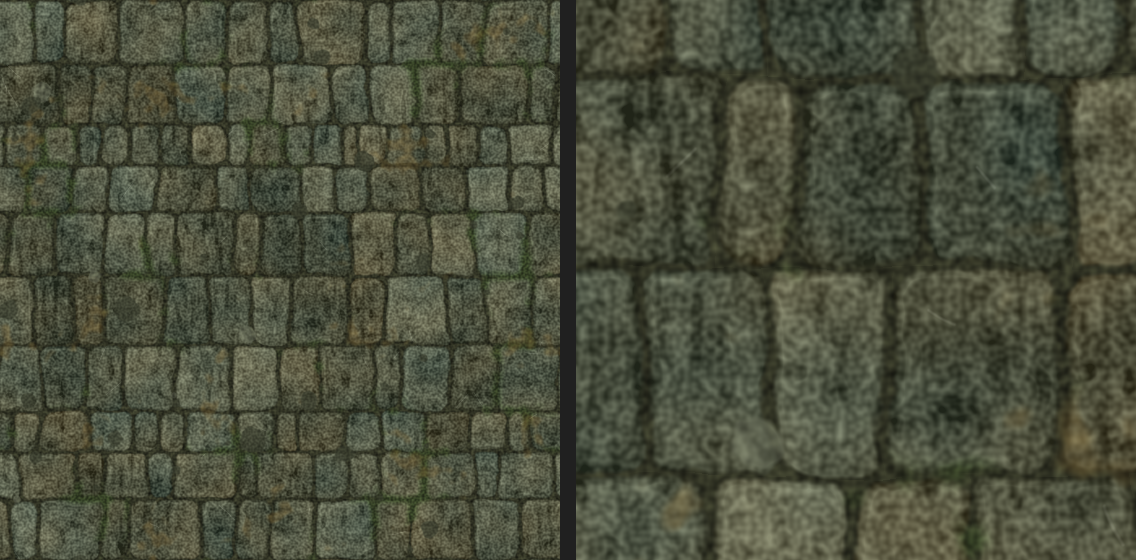
Left: the whole. Right: its middle third, enlarged.
Write a WebGL 2 fragment shader that draws this texture.

```glsl
#version 300 es
precision highp float;
// Weathered wall of olive-grey stone blocks in ten uneven courses, tiling at the borders.
// Each block is a rounded box between jittered, leaning joints, roughened by periodic
// gradient noise, then stained with streaks, moss, lichen discs and fine scratches.

uniform vec2 u_resolution;
out vec4 fragColor;

// Course boundaries from the bottom up, and the number of blocks in each course.
const float COURSE_EDGE[11] = float[](0.0, 0.109, 0.193, 0.266, 0.384, 0.508, 0.621, 0.704, 0.778, 0.886, 1.0);
const float BLOCK_COUNT[10] = float[](12.0, 14.0, 15.0, 12.0, 12.0, 13.0, 13.0, 19.0, 12.0, 12.0);

vec2 hash22(vec2 p) {
  vec3 q = fract(p.xyx * vec3(0.1031, 0.1030, 0.0973));
  q += dot(q, q.yzx + 33.33);
  return fract((q.xx + q.yz) * q.zy);
}

float cornerSlope(vec2 cell, vec2 offset, vec2 period) {
  float angle = 6.2832 * hash22(mod(cell, period) + period * 1.7 + 3.1).x;
  return dot(vec2(cos(angle), sin(angle)), offset);
}

// Gradient noise that repeats after one canvas; period is a whole number of cells.
float noise(vec2 uv, vec2 period) {
  vec2 cell = floor(uv * period), f = fract(uv * period);
  vec2 w = f * f * f * (f * (f * 6.0 - 15.0) + 10.0), e = vec2(1, 0);
  float low = mix(cornerSlope(cell, f, period), cornerSlope(cell + e, f - e, period), w.x);
  float high = mix(cornerSlope(cell + e.yx, f - e.yx, period), cornerSlope(cell + 1.0, f - 1.0, period), w.x);
  return mix(low, high, w.y);
}

float noise(vec2 uv, float period) { return noise(uv, vec2(period)); }

// Position of a vertical joint in block units; v runs from -0.5 to 0.5 up the course.
float joint(float index, float course, float count, float v) {
  vec2 h = hash22(vec2(mod(index, count) + 5.0, course * 7.0 + 11.0)) - 0.5;
  return index + 0.66 * h.x + 0.22 * h.y * v;
}

float segmentDistance(vec2 p, vec2 halfSpan) {
  return length(p - halfSpan * clamp(dot(p, halfSpan) / dot(halfSpan, halfSpan), -1.0, 1.0));
}

void main() {
  vec2 uv = gl_FragCoord.xy / u_resolution;

  // Noise layers shared by the shapes and the surface.
  float broad = noise(uv, 5.0), patches = noise(uv, 13.0);
  float lumps = noise(uv, 42.0), grit = noise(uv, 105.0), grain = noise(uv, 215.0);

  // Bend the joints a little, then find the course and the block.
  vec2 p = uv + vec2(0.007 * noise(uv, 17.0), 0.007 * noise(uv, 11.0)) + 0.0025 * vec2(lumps, -lumps);
  p.y = fract(p.y);
  int course = 0;
  for (int i = 1; i < 10; i++) if (p.y >= COURSE_EDGE[i]) course = i;
  float bottom = COURSE_EDGE[course], height = COURSE_EDGE[course + 1] - bottom;
  float count = BLOCK_COUNT[course], row = float(course);
  float v = (p.y - bottom) / height - 0.5;
  float x = p.x * count + 0.37 * row;
  float block = floor(x);
  if (x < joint(block, row, count, v)) block -= 1.0;
  else if (x >= joint(block + 1.0, row, count, v)) block += 1.0;
  float left = joint(block, row, count, v), right = joint(block + 1.0, row, count, v);
  vec2 id = vec2(mod(block, count) + 31.0, row * 5.0 + 47.0);
  vec2 tint = hash22(id), form = hash22(id + 71.0);

  // Rounded block outline with chipped edges; negative inside.
  vec2 local = vec2((x - 0.5 * (left + right)) / count, v * height);
  vec2 halfSize = 0.5 * vec2((right - left) / count, height) - vec2(0.0022 + 0.0018 * form.x, 0.0021);
  float radius = min(0.007 + 0.011 * form.y, halfSize.x);
  vec2 q = abs(local) - halfSize + radius;
  float d = length(max(q, 0.0)) + min(max(q.x, q.y), 0.0) - radius;
  d += 0.0035 * lumps + 0.0025 * grit;
  float stone = smoothstep(0.0022, -0.0022, d);

  // Stone tone: block shade, mottling, grain and a worn upper rim.
  float tone = 0.52 + 0.30 * (tint.x - 0.5) + 0.30 * broad + 0.28 * patches;
  tone += 0.36 * lumps + 0.42 * grit + 0.62 * grain;
  float rim = exp(-abs(d + 0.005) / 0.003);
  tone += rim * (0.10 + 0.12 * clamp((local.y - local.x) / 0.03, -1.0, 1.0));
  tone -= 0.26 * smoothstep(-0.006, 0.001, d);

  // Dark pits and rain streaks, gathered in weathered zones.
  float weathered = smoothstep(-0.15, 0.35, noise(uv, 7.0));
  tone -= 0.38 * weathered * smoothstep(0.02, 0.45, noise(uv, vec2(95, 17)) + 0.3 * grit);
  tone -= 0.36 * smoothstep(0.22, 0.45, noise(uv, vec2(58, 46)) + 0.25 * grit);
  vec3 color = mix(vec3(0.20, 0.21, 0.15), vec3(0.47, 0.49, 0.40), clamp(tone, -0.25, 1.25));
  color += vec3(0.018, 0.0, -0.012) * (2.0 * tint.y - 1.0 + 2.0 * patches);

  // Earthy mortar, darkest in the narrow crevices.
  vec3 mortar = vec3(0.205, 0.213, 0.150) * (0.82 + 0.5 * grit + 0.5 * grain + 30.0 * clamp(d, 0.0, 0.008));
  color = mix(mortar, color, stone);

  // Moss along the joints and a few ochre stains.
  float moss = smoothstep(0.12, 0.4, noise(uv, 6.0) + 0.35 * lumps) * smoothstep(-0.012, 0.001, d);
  color = mix(color, vec3(0.22, 0.29, 0.15) * (1.0 + 0.7 * grain), 0.6 * moss);
  float ochre = smoothstep(0.36, 0.6, noise(uv, 9.0) + 0.5 * lumps);
  color = mix(color, vec3(0.39, 0.32, 0.17) * (1.0 + 0.6 * grit), 0.45 * ochre);

  // Scattered lichen discs, mostly dark, some pale, and thin scratches.
  for (int i = 0; i < 44; i++) {
    vec2 seed = vec2(float(i) * 3.0 + 2.0, 19.0);
    vec2 spot = hash22(seed), kind = hash22(seed + 53.0);
    vec2 away = uv - spot;
    away -= round(away);
    float size = 0.005 + 0.018 * kind.x * kind.x * kind.x;
    float disc = smoothstep(0.002, -0.002, length(away) - size + 0.006 * lumps + 0.003 * grit);
    bool pale = i % 9 == 0;
    vec3 lichen = pale ? vec3(0.44, 0.46, 0.38) * (1.0 + 0.7 * grit) : vec3(0.225, 0.24, 0.18) * (1.0 + 0.3 * grain);
    color = mix(color, lichen, disc * (pale ? 0.55 : 0.72));
    vec2 scratchAway = uv - kind.yx;
    scratchAway -= round(scratchAway);
    float scratch = segmentDistance(scratchAway + 0.003 * lumps, 0.03 * (spot - 0.5));
    color += 0.07 * smoothstep(0.0016, 0.0, scratch) * stone;
  }
  fragColor = vec4(clamp(color, 0.0, 1.0), 1.0);
}
```
